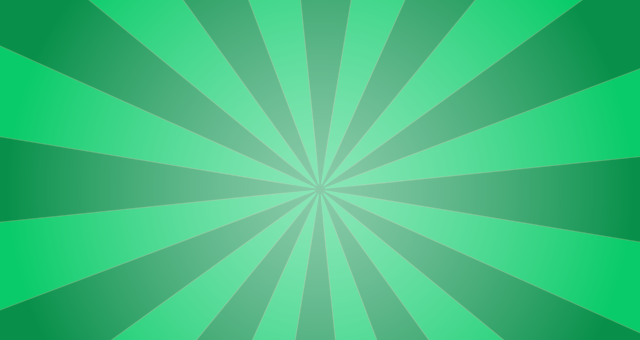
This background is drawn by a WebGL 2 fragment shader. Its source:

```glsl
#version 300 es
precision highp float;
// Green sunburst: alternating rays around a low centre, under a soft white glow.

uniform vec2 u_resolution;
out vec4 outColor;

const float RAY_COUNT = 12.0;
const vec3 DARK_GREEN = vec3(0.03, 0.565, 0.29);
const vec3 LIGHT_GREEN = vec3(0.035, 0.795, 0.41);
const vec3 EDGE_TINT = vec3(0.50, 0.70, 0.48);

// Signed distance to the nearest ray edge, negative inside a ray.
float rayDistance(vec2 p, float count, float centreAngle, float halfWidth) {
    float period = radians(360.0) / count;
    float angle = atan(p.y, p.x) - centreAngle;
    float offset = abs(mod(angle + 0.5 * period, period) - 0.5 * period);
    return length(p) * sin(offset - halfWidth);
}

// Glow strength, falling from its peak at the centre to zero at the radius.
float glow(float r, float radius, float peak) {
    return peak * (1.0 - pow(min(r / radius, 1.0), 1.3));
}

// Antialiased coverage of a thin line at distance d.
float lineMask(float d, float halfWidth, float pixel) {
    return 1.0 - smoothstep(halfWidth, halfWidth + pixel, abs(d));
}

void main() {
    // Coordinates in canvas heights, measured from the burst centre.
    vec2 centre = vec2(0.5, 0.443) * u_resolution;
    vec2 p = (gl_FragCoord.xy - centre) / u_resolution.y;
    float pixel = 1.0 / u_resolution.y;
    float r = length(p);

    // Rays, fading into a small dark hub.
    float d = rayDistance(p, RAY_COUNT, radians(13.25), radians(7.4));
    float hub = smoothstep(0.009, 0.021, r);
    float ray = (1.0 - smoothstep(-0.6 * pixel, 0.6 * pixel, d)) * hub;
    vec3 color = mix(DARK_GREEN, LIGHT_GREEN, ray);

    // Fine muted outline along each ray.
    float outline = lineMask(d, 0.0005, pixel) * smoothstep(0.02, 0.15, r);
    color = mix(color, EDGE_TINT, 0.4 * outline);

    // White glow over everything.
    color = mix(color, vec3(1.0), glow(r, 0.924, 0.52));
    outColor = vec4(color, 1.0);
}
```
